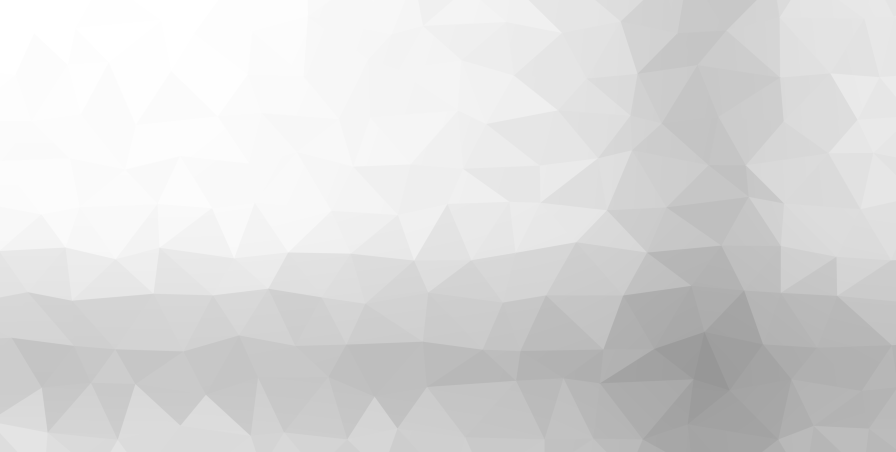
Reproduce this background procedurally as a Shadertoy shader.

```glsl
const vec2 CELL = vec2(0.13, 0.1);          // mesh spacing in canvas heights
const vec2 MESH_ORIGIN = vec2(0.0, 0.045);
const vec2 JITTER = vec2(0.62, 0.46);       // vertex wander in cells
const float FACET_CONTRAST = 0.022;

float hash(vec2 p) {
    vec3 q = fract(vec3(p.xyx) * 0.1031);
    q += dot(q, q.yzx + 33.33);
    return fract((q.x + q.y) * q.z);
}

// Smooth light: a grey column on the right and a dark band near the bottom
float lightField(vec2 uv) {
    float depth = 1.0 - uv.y;
    float offset = (uv.x - 0.79) / 0.1;
    float column = 0.13 * exp(-offset * offset)
                 + 0.09 * smoothstep(0.2, 0.75, uv.x);
    float rebound = 0.1 * (1.0 - 0.6 * uv.x) * smoothstep(0.84, 0.97, depth);
    float band = 0.04 * depth + 0.185 * smoothstep(0.45, 0.82, depth) - rebound;
    return (1.0 - column) * (1.0 - band);
}

// Staggered grid vertex with random displacement
vec2 meshVertex(vec2 id) {
    vec2 wander = vec2(hash(id + 17.0), hash(id + 71.0)) - 0.5;
    float stagger = 0.5 * mod(id.y, 2.0);
    return MESH_ORIGIN + CELL * (id + vec2(stagger, 0.0) + JITTER * wander);
}

float edgeDistance(vec2 p, vec2 a, vec2 b) {
    vec2 e = normalize(b - a);
    vec2 q = p - a;
    return e.x * q.y - e.y * q.x;
}

// Returns weighted shade and coverage of one counterclockwise facet
vec2 facet(vec2 p, vec2 a, vec2 b, vec2 c, float seed, float aspect, float blur) {
    float inside = min(edgeDistance(p, a, b),
                   min(edgeDistance(p, b, c), edgeDistance(p, c, a)));
    float coverage = smoothstep(-blur, blur, inside);
    vec2 samplePoint = mix((a + b + c) / 3.0, p, 0.15);
    float shade = lightField(samplePoint / vec2(aspect, 1.0));
    // Bright areas show less facet contrast
    float contrast = FACET_CONTRAST * (1.0 - 0.7 * smoothstep(0.88, 1.0, shade));
    shade += contrast * (seed - 0.5) * 2.0;
    return vec2(shade, 1.0) * coverage;
}

void mainImage(out vec4 fragColor, in vec2 fragCoord) {
    vec2 p = fragCoord / iResolution.y;
    float aspect = iResolution.x / iResolution.y;
    float blur = 0.7 / iResolution.y;
    vec2 home = floor((p - MESH_ORIGIN) / CELL);

    // Gather the two facets of each nearby cell
    vec2 total = vec2(0.0);
    for (int y = -1; y <= 1; y++) {
        for (int x = -1; x <= 1; x++) {
            vec2 id = home + vec2(x, y);
            vec2 a = meshVertex(id);
            vec2 b = meshVertex(id + vec2(1.0, 0.0));
            vec2 c = meshVertex(id + vec2(0.0, 1.0));
            vec2 d = meshVertex(id + vec2(1.0, 1.0));
            bool evenRow = mod(id.y, 2.0) < 0.5;
            vec2 lowerTip = evenRow ? c : d;
            vec2 upperTip = evenRow ? b : a;
            total += facet(p, a, b, lowerTip, hash(id + 5.3), aspect, blur);
            total += facet(p, upperTip, d, c, hash(id + 9.7), aspect, blur);
        }
    }

    float grey = clamp(total.x / max(total.y, 0.0001), 0.0, 1.0);
    fragColor = vec4(vec3(grey), 1.0);
}
```
